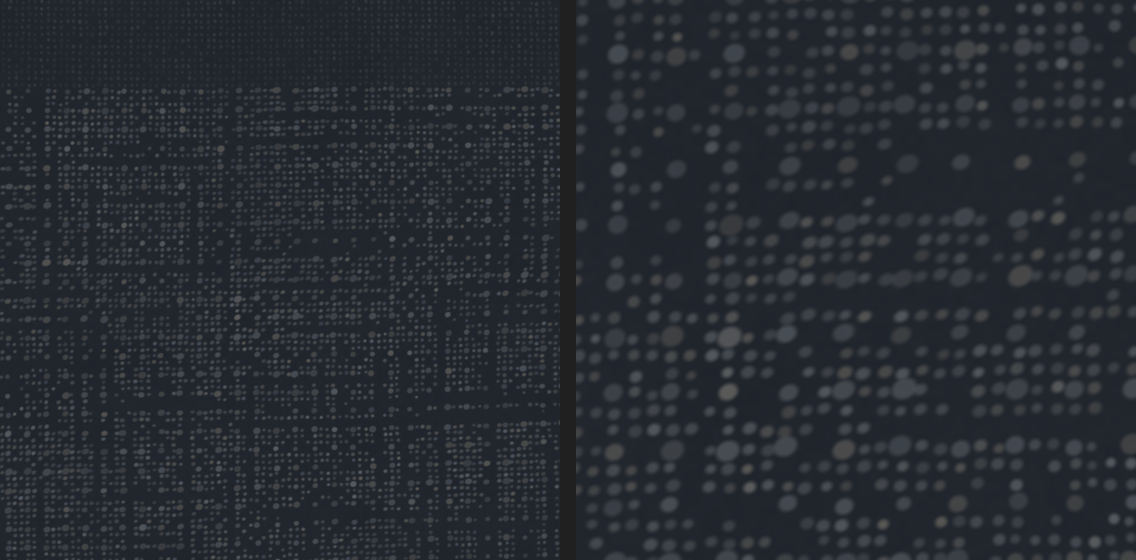
Left: the whole. Right: its middle third, enlarged.
This texture is drawn by a three.js fragment shader. Its source:

```glsl
varying vec2 vUv;

const vec3 CLOTH_COLOR = vec3(0.128, 0.147, 0.177);
const vec3 DOT_COOL = vec3(0.315, 0.338, 0.365);
const vec3 DOT_WARM = vec3(0.345, 0.340, 0.325);
const float DOTS_ACROSS = 88.0;    // lattice cells per canvas side
const float BIG_EVERY = 3.0;       // every third dot both ways is big
const float BIG_RADIUS = 0.0054;
const float SMALL_RADIUS = 0.0031;
const float BAND_RADIUS = 0.0028;
const float EDGE_BLUR = 0.0019;    // half width of the soft rim
const float BAND_START = 0.838;    // finer, dimmer weave above this height
const float BAND_STRENGTH = 0.42;
const float JITTER = 0.24;         // in cells
const float ROW_RISE = 0.028;      // rows climb to the right near the bottom
const float WANDER = 0.006;
const float GRAIN = 0.008;

float hash(vec2 p) {
  vec3 q = fract(p.xyx * 0.1031);
  q += dot(q, q.yzx + 33.33);
  return fract((q.x + q.y) * q.z);
}

float noise(vec2 p) {
  vec2 cell = floor(p);
  vec2 f = fract(p);
  f = f * f * (3.0 - 2.0 * f);
  float low = mix(hash(cell), hash(cell + vec2(1.0, 0.0)), f.x);
  float high = mix(hash(cell + vec2(0.0, 1.0)), hash(cell + 1.0), f.x);
  return mix(low, high, f.y);
}

// Slow drift of the threads
vec2 warpCloth(vec2 uv) {
  vec2 drift = vec2(noise(uv * 3.0 + 11.0), noise(uv * 3.0 + 47.0)) - 0.5;
  vec2 rise = vec2(0.0, ROW_RISE * uv.x * (1.0 - uv.y));
  return uv - rise + WANDER * drift;
}

// Strength of the column and row through a cell; weak ones leave dark gaps
float threadStrength(vec2 id) {
  vec2 along = id / DOTS_ACROSS * 3.5;
  float column = noise(vec2(id.x + 200.0, along.y));
  float row = noise(vec2(along.x, id.y + 400.0));
  return smoothstep(0.08, 0.38, column) * smoothstep(0.08, 0.38, row);
}

// Offset squeezed along a local direction, so that dots become short dashes
vec2 stretchOffset(vec2 offset, vec2 place) {
  float angle = 0.9 * noise(place * 4.0 + 90.0);
  float squeeze = mix(1.0, 0.72, noise(place * 6.0 + 130.0));
  vec2 axis = vec2(cos(angle), sin(angle));
  vec2 side = vec2(-axis.y, axis.x);
  return vec2(dot(offset, axis) * squeeze, dot(offset, side));
}

// Colour in rgb, coverage in a
vec4 dotAt(vec2 p, vec2 id) {
  vec2 wobble = vec2(hash(id + 17.0), hash(id + 71.0)) - 0.5;
  vec2 center = (id + 0.5 + JITTER * wobble) / DOTS_ACROSS;
  float band = step(BAND_START, center.y);
  vec2 phase = mod(id, BIG_EVERY);
  float big = step(abs(phase.x - 1.0) + abs(phase.y - 1.0), 0.5) * (1.0 - band);

  float thread = threadStrength(id);
  float chance = mix(mix(0.86 * thread, 0.96, big), 0.93, band);
  float present = step(hash(id + 133.0), chance);

  float radius = mix(mix(SMALL_RADIUS, BIG_RADIUS, big), BAND_RADIUS, band);
  radius *= mix(0.8, 1.12, hash(id + 211.0)) * mix(0.85, 1.0, thread);
  vec2 offset = p - center;
  vec2 shaped = mix(stretchOffset(offset, center), offset * vec2(1.0, 0.85), band);
  float cover = 1.0 - smoothstep(radius - EDGE_BLUR, radius + EDGE_BLUR, length(shaped));

  float glow = hash(id + 307.0);
  float strength = 0.48 + 0.34 * glow + 0.3 * pow(glow, 12.0);
  strength *= mix(0.75, 1.1, noise(center * 7.0 + 5.0));
  float columnTone = mix(0.55, 1.25, noise(vec2(id.x + 600.0, center.y * 18.0)));
  strength *= mix(1.0, BAND_STRENGTH * columnTone, band);

  vec3 tint = mix(DOT_COOL, DOT_WARM, smoothstep(0.55, 0.95, hash(id + 409.0)));
  return vec4(tint, cover * strength * present);
}

void main() {
  vec2 p = warpCloth(vUv);
  vec2 home = floor(p * DOTS_ACROSS);

  // Cloth with faint mottling
  float mottle = noise(vUv * 14.0) + noise(vUv * 180.0) - 1.0;
  vec3 color = CLOTH_COLOR + GRAIN * mottle;

  // Nearby dots
  for (int y = -1; y <= 1; y++) {
    for (int x = -1; x <= 1; x++) {
      vec4 spot = dotAt(p, home + vec2(float(x), float(y)));
      color = mix(color, max(color, spot.rgb), spot.a);
    }
  }
  gl_FragColor = vec4(color, 1.0);
}
```
